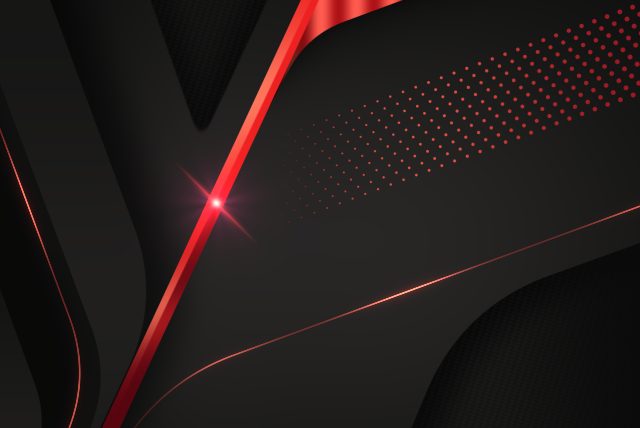
Give the GLSL for this background, as a WebGL 1 fragment shader.

```glsl
precision highp float;

uniform vec2 u_resolution;

const vec3 EMBER = vec3(1.0, 0.52, 0.40);
const vec3 RED = vec3(0.93, 0.13, 0.13);
const vec3 WINE = vec3(0.34, 0.02, 0.06);
const vec3 WARM_GREY = vec3(1.0, 0.975, 0.95);

// Signed distance to the line a-b, positive to the left of its direction
float edge(vec2 p, vec2 a, vec2 b) {
  vec2 d = normalize(b - a);
  return d.x * (p.y - a.y) - d.y * (p.x - a.x);
}

// Intersection of two half planes with a rounded corner
float roundMax(float a, float b, float k) {
  float h = max(k - abs(a - b), 0.0) / k;
  return max(a, b) + h * h * k * 0.25;
}

// Rounded wedge bounded by the path a-b-c, negative on its right
float bend(vec2 p, vec2 a, vec2 b, vec2 c, float k) {
  return roundMax(edge(p, a, b), edge(p, b, c), k);
}

float fill(float d, float px) {
  return 1.0 - smoothstep(-px, px, d);
}

float bump(float x, float centre, float width) {
  float t = (x - centre) / width;
  return exp(-t * t);
}

float weave(vec2 p) {
  return sin((p.x + p.y) * 300.0) * sin(p.y * 430.0 - p.x * 90.0);
}

// Thin glowing wire at distance d
vec3 wire(float d, float heat, float px) {
  float core = 1.0 - smoothstep(0.0008, 0.0012 + px, abs(d));
  float halo = exp(-abs(d) * 130.0) * heat * heat;
  return mix(RED * 0.6, EMBER, heat) * core * (0.45 + 0.6 * heat) + RED * halo * 0.3;
}

// Slanted lattice of dots: rgb colour and coverage
vec4 halftone(vec2 p, float px) {
  vec2 origin = vec2(0.7045, 0.492);
  vec2 a = vec2(0.0298, 0.0110);
  vec2 b = vec2(0.0131, 0.0277);
  vec2 q = p - origin;
  vec2 cell = vec2(q.x * b.y - q.y * b.x, a.x * q.y - a.y * q.x) / (a.x * b.y - a.y * b.x);
  cell = floor(cell + 0.5);
  vec2 c = origin + cell.x * a + cell.y * b;
  float inside = step(-0.5, cell.y) * step(cell.y, 9.5) * step(0.655, c.x);
  float radius = mix(0.0014, 0.0058, clamp((c.x - 0.66) / 0.84, 0.0, 1.0));
  vec3 tint = mix(vec3(0.62, 0.09, 0.13), vec3(0.95, 0.33, 0.27), bump(c.x, 0.98, 0.27));
  float fade = smoothstep(0.62, 0.82, c.x) * 0.75 + 0.2;
  return vec4(tint, inside * fade * fill(length(p - c) - radius, px));
}

// Folded ribbon: t runs across it, y runs up
vec3 ribbon(float t, float y) {
  float sheen = bump(y, 0.77, 0.17) + 0.75 * bump(y, 0.28, 0.09);
  float lit = smoothstep(0.0, 0.55, y);
  vec3 leftFace = mix(mix(WINE, RED, lit), EMBER, 0.85 * sheen);
  vec3 rightFace = mix(WINE, RED, smoothstep(0.3, 0.62, y));
  rightFace += vec3(0.3, 0.07, 0.05) * bump(y, 0.25, 0.08);
  float fold = mix(0.4, 0.56, smoothstep(0.1, 0.9, y));
  return mix(leftFace, rightFace, smoothstep(fold - 0.07, fold + 0.07, t));
}

// Star flare with a long diagonal streak
vec3 flare(vec2 q) {
  float r = length(q);
  vec2 s = vec2(q.x - q.y, q.x + q.y) * 0.7071;
  float reach = max(1.0 - abs(s.x) / 0.14, 0.0);
  float streak = reach * exp(-abs(s.y) / (0.001 + 0.005 * reach));
  float rays = 0.75 + 0.25 * sin(atan(q.y, q.x) * 8.0) * sin(atan(q.y, q.x) * 3.0 + 1.0);
  return RED * streak * 0.85
    + vec3(0.62, 0.12, 0.32) * exp(-r * 24.0) * rays
    + vec3(1.0, 0.75, 0.55) * exp(-r * r * 9000.0);
}

void main() {
  float px = 0.75 / u_resolution.y;
  vec2 p = gl_FragCoord.xy / u_resolution.y;

  // Main panel, lit from its middle
  vec2 q = (p - vec2(0.86, 0.44)) / vec2(0.72, 0.60);
  float grey = 0.045 + 0.11 * exp(-dot(q, q) * 0.95);

  // Woven pocket at the top
  float notch = roundMax(edge(p, vec2(0.469, 0.664), vec2(0.352, 1.0)),
                         edge(p, vec2(0.625, 1.0), vec2(0.469, 0.664)), 0.045);
  float notchTone = 0.045 + 0.012 * weave(p) + 0.03 * smoothstep(0.0, 0.09, -notch);
  grey = mix(grey + 0.02 * bump(p.x, 0.45, 0.2), notchTone, fill(notch, px * 2.0));

  // Woven pocket at the lower right
  float pocket = bend(p, vec2(0.961, 0.0), vec2(1.08, 0.283), vec2(1.5, 0.434), 0.16);
  float pocketTone = 0.04 + 0.05 * smoothstep(0.0, 0.11, -pocket) * bump(p.x, 1.12, 0.24);
  pocketTone += 0.013 * weave(p) * bump(p.x, 1.15, 0.25);
  grey = mix(grey, pocketTone, fill(pocket, px));

  // Stacked panels on the left, each casting a shadow to its right
  float outer = bend(p, vec2(0.117, 1.0), vec2(0.375, 0.303), vec2(0.234, 0.0), 0.125);
  float inner = bend(p, vec2(0.0, 0.805), vec2(0.262, 0.105), vec2(0.211, 0.0), 0.10);
  float corner = bend(p, vec2(0.0, 0.326), vec2(0.119, 0.0), vec2(0.074, -0.094), 0.08);
  grey *= mix(0.5, 1.0, smoothstep(0.0, 0.14, outer));
  grey = mix(grey, 0.085 + 0.04 * bump(p.y, 0.3, 0.4), fill(outer, px));
  grey = mix(grey, 0.035 + 0.03 * smoothstep(-0.09, 0.0, inner), fill(inner, px));
  grey = mix(grey, 0.115 - 0.12 * p.y, fill(corner, px));
  vec3 col = WARM_GREY * grey;

  // Halftone band
  vec4 dots = halftone(p, px);
  col = mix(col, dots.rgb, dots.a);

  // Thin wires
  float leftWire = bend(p, vec2(0.0, 0.697), vec2(0.213, 0.121), vec2(0.162, 0.0), 0.10);
  float leftHeat = 0.85 * bump(p.y, 0.53, 0.13) + 0.6 * bump(p.y, 0.05, 0.2);
  col += wire(leftWire, leftHeat, px);
  float longWire = bend(p, vec2(0.314, 0.0), vec2(0.396, 0.115), vec2(1.5, 0.52), 0.09);
  float longHeat = bump(p.x, 0.95, 0.13) + 0.55 * bump(p.x, 0.52, 0.11) + 0.6 * bump(p.x, 1.5, 0.12);
  col += wire(longWire, longHeat, px) * mix(0.6, 1.0, smoothstep(0.33, 0.5, p.x));

  // Curled end of the ribbon and its shadow
  float across = (p.x - 0.238 - 0.465 * p.y) / 0.042;
  float curl = bend(p, vec2(0.65, 0.79), vec2(0.719, 0.918), vec2(0.941, 1.0), 0.06);
  float behind = step(0.5, across);
  col *= 1.0 - 0.45 * behind * exp(-max(-curl, 0.0) * 22.0) * smoothstep(0.7, 0.9, p.y);
  float gloss = 0.5 + 0.5 * cos((p.x - 0.75) * 76.0);
  vec3 curlTone = mix(vec3(0.68, 0.07, 0.09), vec3(1.0, 0.36, 0.31), gloss);
  curlTone *= smoothstep(0.62, 0.75, p.x);
  col = mix(col, curlTone, behind * fill(-curl, px) * step(0.75, p.y));

  // Ribbon
  float band = (abs(across - 0.5) - 0.5) * 0.038;
  col = mix(col, ribbon(across, p.y), fill(band, px));

  col += flare(p - vec2(0.506, 0.525));
  gl_FragColor = vec4(clamp(col, 0.0, 1.0), 1.0);
}
```
